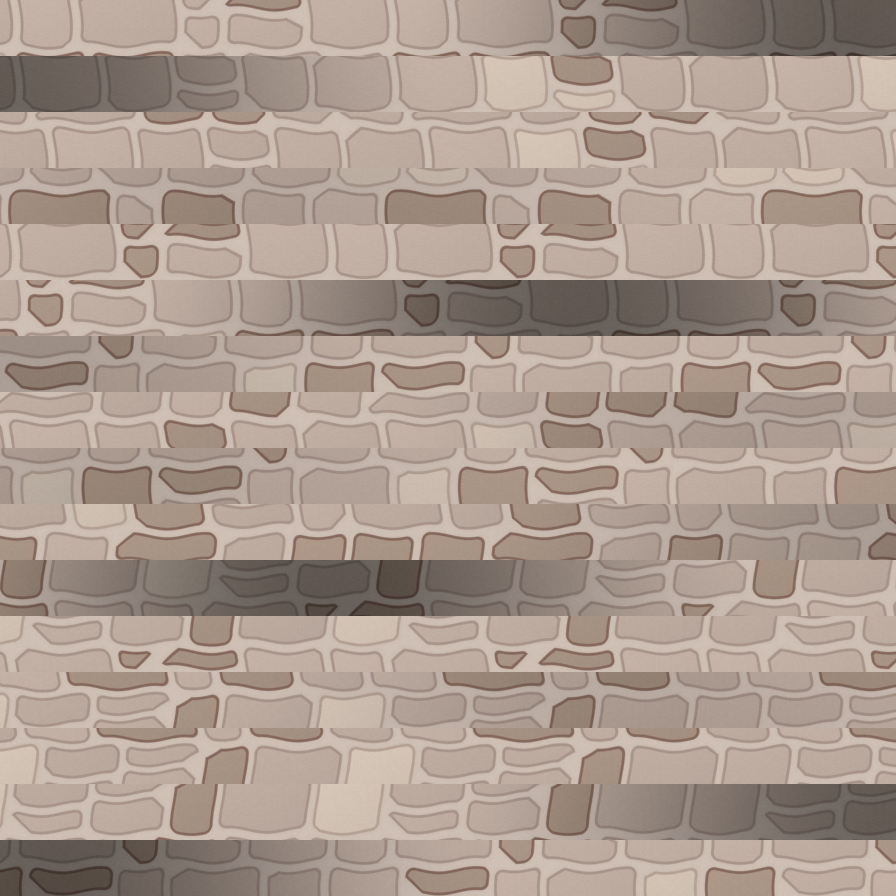
A Shadertoy shader for this texture:

```glsl
// Rounded stone wall cut into sixteen sideways-shifted strips, with soft dark patches.

const float TAU = 6.28319;
const float TILE = 0.42;                  // the wall layout repeats at this size
const vec2 COUNT = vec2(5.0, 6.0);        // stones and courses per tile
const vec2 CELL = TILE / COUNT;

float hash(vec2 p) {
    return fract(sin(dot(p, vec2(127.1, 311.7))) * 43758.5453);
}

// Position of the upright joint to the left of stone i
float joint(float i, float course) {
    return (i + 0.6 * hash(vec2(mod(i, COUNT.x), course + 0.5))) * CELL.x;
}

float roundedBox(vec2 p, vec2 halfSize, float radius) {
    vec2 q = abs(p) - halfSize + radius;
    return length(max(q, 0.0)) + min(max(q.x, q.y), 0.0) - radius;
}

vec3 wall(vec2 p, float pixel) {
    // Gentle warp makes the stones taper and lean
    p += 0.003 * sin(TAU / TILE * vec2(4.0, 5.0) * p.yx + vec2(1.0, 2.5));

    // Find the stone and its bounds
    float row = floor(p.y / CELL.y);
    float course = mod(row, COUNT.y);
    float column = floor(p.x / CELL.x);
    if (p.x < joint(column, course)) column -= 1.0;
    vec2 low = vec2(joint(column, course), row * CELL.y);
    vec2 high = vec2(joint(column + 1.0, course), low.y + CELL.y);
    vec2 id = vec2(mod(column, COUNT.x), course) + 7.3;

    // Some places hold two flat stones, one on the other
    if (hash(id + 3.1) > 0.64) {
        float split = low.y + CELL.y * mix(0.38, 0.64, hash(id + 5.7));
        if (p.y > split) { low.y = split; id += 20.0; }
        else high.y = split;
    }

    // Rounded block with one corner worn off
    vec2 halfSize = 0.5 * (high - low) - 0.004 - 0.003 * vec2(hash(id + 1.3), hash(id + 2.9));
    vec2 local = p - 0.5 * (low + high);
    float radius = min(0.008, 0.7 * min(halfSize.x, halfSize.y));
    float d = roundedBox(local, halfSize, radius);
    vec2 corner = sign(vec2(hash(id + 4.2), hash(id + 6.6)) - 0.5);
    d = max(d, dot(local * corner - halfSize, vec2(0.6, 0.8)) + 0.003 + 0.01 * hash(id + 8.4));

    // Stone colour, which now and then differs between repeats
    float kind = hash(id + 11.7);
    vec2 repeatId = vec2(column, row);
    if (hash(repeatId + 31.3) > 0.87) kind = hash(repeatId + 17.9);
    vec3 stone = vec3(0.75, 0.68, 0.635);
    vec3 line = vec3(0.64, 0.56, 0.52);
    if (kind < 0.22) {
        stone = vec3(0.66, 0.58, 0.52);
        line = vec3(0.49, 0.37, 0.32);
    } else if (kind > 0.86) {
        stone = vec3(0.83, 0.77, 0.715);
        line = vec3(0.69, 0.61, 0.56);
    }
    stone *= 1.0 + 0.05 * (hash(id + 13.1) - 0.5) + 0.5 * (local.y - 0.5 * local.x);

    // Mortar with a faint contact shadow, then fill and outline
    vec3 color = vec3(0.815, 0.755, 0.715) * (1.0 - 0.05 * exp(-max(d, 0.0) / 0.003));
    color = mix(color, stone, smoothstep(pixel, -pixel, d));
    float outline = 1.0 - smoothstep(0.0, 0.0008 + pixel, abs(d) - 0.0006);
    return mix(color, line, 0.85 * outline);
}

// Dark patches: strips in the lower half mirror those in the upper half
float shade(float x, float strip) {
    const vec2 patches[8] = vec2[8](    // centre, strength
        vec2(0.95, 1.0), vec2(0.0, 0.95), vec2(0.5, 0.0), vec2(0.3, 0.22),
        vec2(0.5, 0.0), vec2(0.64, 1.0), vec2(0.0, 0.35), vec2(0.88, 0.25));
    bool lower = strip > 7.5;
    vec2 patchInfo = patches[int(lower ? 15.0 - strip : strip)];
    float centre = lower ? 1.0 - patchInfo.x : patchInfo.x;
    return 1.0 - 0.5 * patchInfo.y * smoothstep(0.52, 0.0, abs(x - centre));
}

void mainImage(out vec4 fragColor, in vec2 fragCoord) {
    vec2 uv = fragCoord / iResolution.xy;
    float pixel = 1.0 / iResolution.y;
    float strip = clamp(floor((1.0 - uv.y) * 16.0), 0.0, 15.0);

    // Each strip shows another part of the wall
    vec2 shift = TILE * vec2(hash(vec2(strip, 2.3)), hash(vec2(strip, 9.1)));
    vec3 color = wall(uv + shift, pixel) * shade(uv.x, strip);

    // Fine grain
    color += 0.014 * (hash(floor(uv * 512.0)) - 0.5);
    fragColor = vec4(color, 1.0);
}
```
